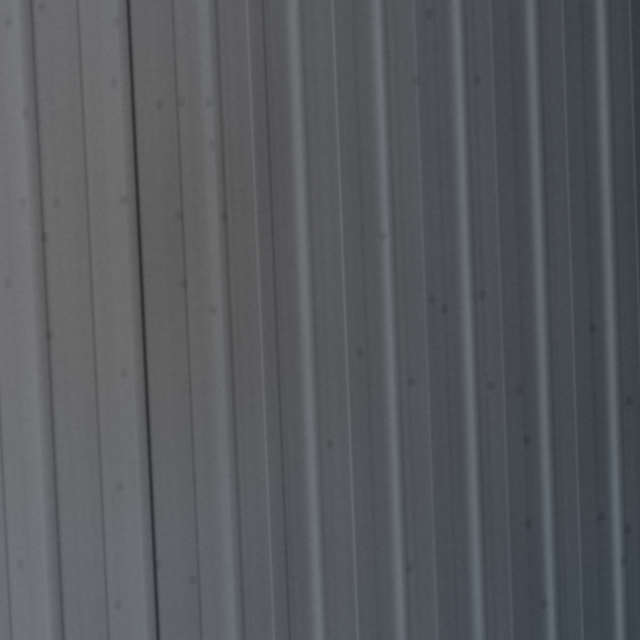
Reproduce this texture procedurally as a WebGL 2 fragment shader.

```glsl
#version 300 es
precision highp float;
uniform vec2 u_resolution;
out vec4 fragColor;

vec2 hash2(vec2 p) {
  vec3 q = fract(p.xyx * vec3(0.1031, 0.1030, 0.0973));
  q += dot(q, q.yzx + 33.33);
  return fract((q.xx + q.yz) * q.zy);
}

// Soft line profile around distance zero
float line(float dist, float width) {
  return exp(-dist * dist / (width * width));
}

// Cellular noise: x is the nearest distance, y is the random value of that cell
vec2 cells(vec2 p) {
  vec2 nearest = vec2(9.0, 0.0);
  for (int j = -1; j <= 1; j++)
    for (int i = -1; i <= 1; i++) {
      vec2 cell = floor(p) + vec2(i, j);
      vec2 rnd = hash2(cell + 40.0);
      float dist = length(cell + 0.15 + 0.7 * rnd - p);
      if (dist < nearest.x) nearest = vec2(dist, fract(rnd.x * 7.0 + rnd.y * 13.0));
    }
  return nearest;
}

// Cool metal, falling into shade towards the right
vec3 sheetColor(vec2 uv) {
  vec3 color = mix(vec3(0.425, 0.428, 0.44), vec3(0.355, 0.36, 0.375), smoothstep(0.0, 0.5, uv.x));
  color = mix(color, vec3(0.265, 0.285, 0.305), smoothstep(0.42, 1.0, uv.x));
  float warmth = line(length((uv - vec2(0.25, 0.62)) * vec2(1.0, 0.6)), 0.22);
  color += warmth * vec3(-0.012, -0.02, -0.032);
  color += vec3(-0.012, 0.0, 0.008) * (1.0 - smoothstep(0.0, 0.5, uv.y));
  return color;
}

void main() {
  vec2 uv = gl_FragCoord.xy / u_resolution;

  // Leaning ribs whose spacing narrows with perspective
  float x = uv.x - (0.5 - uv.y) * (0.052 - 0.022 * uv.x);
  float phase = (0.155 - sqrt(0.024025 - 0.0144 * (x - 0.045))) / 0.0072;
  float pitch = 0.155 - 0.0072 * phase;
  float pan = floor(phase);
  float across = phase - pan;
  float rib = floor(phase + 0.5);
  float ribDist = (phase - rib) * pitch;
  float farSide = smoothstep(0.5, 3.0, rib);
  vec3 color = sheetColor(uv);

  // Flat pans: a crease, dark on the near side and bright on the far side
  float brightPan = step(1.5, pan);
  float darkPan = 1.0 - step(2.5, pan);
  float variation = hash2(vec2(pan + 5.0, 3.0)).x;
  float brightDist = (across - 0.47 + 0.008 * (pan - 3.0)) * pitch;
  float darkDist = (across - 0.66) * pitch;
  float edgeFade = 1.0 - smoothstep(0.8, 1.0, across);
  color += brightPan * line(brightDist, 0.0024) * (0.03 + 0.025 * variation);
  color -= darkPan * line(darkDist, 0.0028) * 0.05;
  color -= brightPan * smoothstep(-0.003, 0.006, brightDist) * edgeFade * 0.017;
  color += (1.0 - brightPan) * smoothstep(-0.002, 0.005, darkDist) * edgeFade * 0.014;
  color -= line((across - 0.22) * pitch, 0.003) * 0.012;
  color -= line((across - 0.72) * pitch, 0.003) * brightPan * 0.014;

  // Raised ribs: broad and faint at left, narrow and bright at right
  float ribWidth = mix(0.02, 0.0085, farSide) * (0.88 + 0.3 * hash2(vec2(rib + 9.0, 2.0)).y);
  float ribGain = mix(0.028, 0.075 + 0.009 * (rib - 3.0), farSide);
  color += line(ribDist, ribWidth) * ribGain * vec3(0.94, 1.03, 1.04);
  color += line(ribDist - ribWidth * 0.35, 0.0032) * 0.018;

  // Shadow and groove on the right flank of each rib
  float grooveDist = ribDist - mix(0.029, 0.014, farSide);
  float strongest = line(rib - 1.0, 0.5);
  float grooveGain = mix(0.075, 0.025, farSide) + 0.105 * strongest;
  color -= line(grooveDist, 0.0032) * grooveGain;
  color -= line(grooveDist + 0.006, 0.009) * mix(0.04, 0.012, farSide);
  color -= smoothstep(7.12, 7.45, phase) * 0.035;

  // Faint lengthwise streaks
  float streak = sin(x * 173.0 + sin(uv.y * 3.0)) + 0.7 * sin(x * 411.0 + 2.0 * sin(uv.y * 2.3));
  color += streak * 0.0028;

  // Uneven tone, sparse smudges and fine grain
  color += 0.004 * sin(uv.y * 13.0 + 4.0 * sin(uv.x * 9.0)) * sin(uv.x * 17.0 + uv.y * 5.0);
  vec2 smudge = cells(uv * vec2(19.0, 14.0));
  color -= (1.0 - smoothstep(0.04, 0.17, smudge.x)) * step(0.85, smudge.y) * 0.035;
  vec2 grain = cells(uv * 150.0);
  color += (grain.y - 0.5) * (1.0 - smoothstep(0.2, 0.8, grain.x)) * 0.016;

  fragColor = vec4(clamp(color, 0.0, 1.0), 1.0);
}
```
